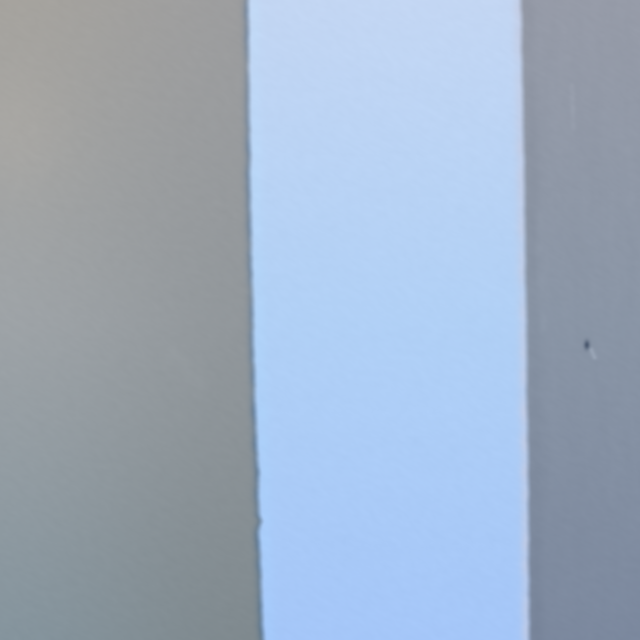
Give the GLSL for this texture, as a WebGL 2 fragment shader.

```glsl
#version 300 es
precision highp float;
// A bright pale-blue painted stripe between two matte grey wall panels.
uniform vec2 u_resolution;
out vec4 fragColor;

vec2 hashGradient(vec2 cell) {
    vec2 q = vec2(dot(cell, vec2(127.1, 311.7)), dot(cell, vec2(269.5, 183.3)));
    return 2.0 * fract(sin(q) * 43758.5) - 1.0;
}

float gradientNoise(vec2 p) {
    vec2 i = floor(p), f = fract(p);
    vec2 u = f * f * f * (f * (f * 6.0 - 15.0) + 10.0);
    vec2 e = vec2(1.0, 0.0);
    float low = mix(dot(hashGradient(i), f),
                    dot(hashGradient(i + e.xy), f - e.xy), u.x);
    float high = mix(dot(hashGradient(i + e.yx), f - e.yx),
                     dot(hashGradient(i + e.xx), f - e.xx), u.x);
    return mix(low, high, u.y);
}

float fbm(vec2 p) {
    float sum = 0.0, amplitude = 0.5;
    for (int i = 0; i < 3; i++) {
        sum += amplitude * gradientNoise(p);
        p = p * 2.03 + 7.3;
        amplitude *= 0.5;
    }
    return sum;
}

// Soft bump of the given radii around a centre
float blob(vec2 p, vec2 centre, vec2 radius) {
    vec2 q = (p - centre) / radius;
    return exp(-dot(q, q));
}

// Soft ridge of the given width around zero
float ridge(float x, float width) {
    return exp(-x * x / (width * width));
}

float streak(vec2 p, vec2 a, vec2 b, float width) {
    vec2 ab = b - a;
    float along = clamp(dot(p - a, ab) / dot(ab, ab), 0.0, 1.0);
    return ridge(length(p - a - ab * along), width);
}

// Blend through three heights: bottom, middle, top
vec3 ramp(vec3 bottom, vec3 middle, vec3 top, float y) {
    return y < 0.5 ? mix(bottom, middle, y * 2.0) : mix(middle, top, y * 2.0 - 1.0);
}

float leftEdge(float y) {
    float d = 1.0 - y;
    float rough = fbm(vec2(3.7, y * 26.0)) * mix(0.006, 0.003, y);
    float nicks = 0.003 * (ridge(y - 0.185, 0.008) + ridge(y - 0.262, 0.010));
    return 0.388 + 0.006 * d + 0.018 * d * d + rough + nicks;
}

float rightEdge(float y) {
    float d = 1.0 - y;
    return 0.814 + 0.019 * d - 0.006 * d * d + 0.004 * fbm(vec2(9.2, y * 22.0));
}

vec3 leftPanel(vec2 p) {
    vec3 outer = ramp(vec3(0.52, 0.58, 0.615), vec3(0.62, 0.64, 0.655), vec3(0.65, 0.64, 0.62), p.y);
    vec3 inner = ramp(vec3(0.50, 0.54, 0.56), vec3(0.572, 0.594, 0.61), vec3(0.615, 0.617, 0.622), p.y);
    vec3 color = mix(outer, inner, smoothstep(0.0, 0.4, p.x));
    color += vec3(0.02, 0.013, 0.006) * blob(p, vec2(0.02, 0.79), vec2(0.09, 0.10));
    color += 0.008 * streak(p, vec2(0.27, 0.45), vec2(0.315, 0.395), 0.012);
    return color;
}

vec3 stripe(vec2 p) {
    vec3 color = ramp(vec3(0.645, 0.777, 0.972), vec3(0.692, 0.815, 0.962), vec3(0.765, 0.84, 0.952), p.y);
    return color + 0.008 * fbm(vec2(p.x * 9.0 + p.y * 5.0, p.y * 18.0));
}

vec3 rightPanel(vec2 p) {
    vec3 color = ramp(vec3(0.485, 0.535, 0.62), vec3(0.54, 0.585, 0.65), vec3(0.59, 0.61, 0.66), p.y);
    color += 0.016 * fbm(vec2(p.x * 36.0, p.y * 7.0));
    // Scratches and dried paint runs, broken up along their length
    float broken = 0.6 + 1.2 * gradientNoise(vec2(p.x * 30.0, p.y * 45.0));
    float runs = 0.030 * streak(p, vec2(0.894, 0.865), vec2(0.896, 0.80), 0.005)
               + 0.026 * streak(p, vec2(0.888, 0.785), vec2(0.874, 0.765), 0.005)
               + 0.016 * streak(p, vec2(0.842, 0.66), vec2(0.85, 0.46), 0.007);
    color += runs * broken;
    // Small pit with its lit rim
    color -= vec3(0.24, 0.23, 0.21) * blob(p, vec2(0.917, 0.461), vec2(0.0045, 0.007));
    color += 0.06 * streak(p, vec2(0.924, 0.453), vec2(0.929, 0.442), 0.004);
    return color;
}

void main() {
    vec2 p = gl_FragCoord.xy / u_resolution;
    float soft = max(0.0062, 0.8 / u_resolution.x);
    float fromLeft = p.x - leftEdge(p.y);
    float fromRight = p.x - rightEdge(p.y);
    float uneven = 1.0 + 0.9 * gradientNoise(vec2(5.3, p.y * 32.0));

    // Shaded seams and lit lips where the paint meets
    vec3 left = leftPanel(p) - vec3(0.13, 0.075, 0.01) * uneven * ridge(fromLeft, 0.008);
    vec3 middle = stripe(p) + vec3(0.0, 0.012, 0.010) * uneven * ridge(fromLeft - 0.010, 0.010);
    middle = mix(middle, vec3(0.77, 0.80, 0.89), 0.6 * uneven * ridge(fromRight + 0.004, 0.009));
    vec3 right = rightPanel(p) - 0.016 * uneven * ridge(fromRight - 0.012, 0.012);

    vec3 color = mix(left, middle, smoothstep(-soft, soft, fromLeft));
    color = mix(color, right, smoothstep(-soft, soft, fromRight));

    // Fine plaster grain slanting down to the right
    vec2 grain = mat2(0.87, 0.5, -0.5, 0.87) * p;
    color += 0.019 * fbm(grain * vec2(50.0, 100.0)) + 0.006 * fbm(p * 4.0);
    fragColor = vec4(clamp(color, 0.0, 1.0), 1.0);
}
```
